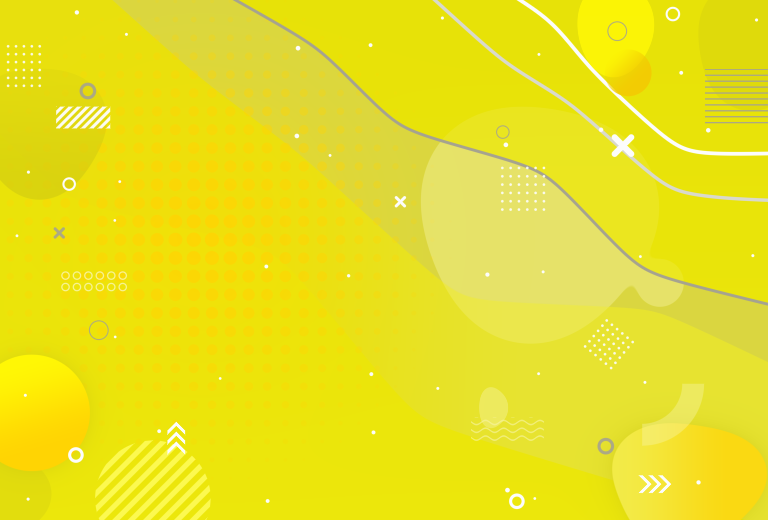
Give the GLSL for this background, as a Shadertoy shader.

```glsl
const vec3 LEMON = vec3(.925, .905, .045), OLIVE = vec3(.8, .78, .07);
const vec3 SUN = vec3(1, .97, .02), GOLD = vec3(1, .83, .01);
const vec3 CREAM = vec3(.97, .96, .65), WHITE = vec3(.99), GREY = vec3(.65, .64, .56);

// Layering on a canvas 100 units high
void paint(inout vec3 col, vec3 tint, float d, float alpha) {
  float aa = 70. / iResolution.y;
  col = mix(col, tint, alpha * smoothstep(aa, -aa, d));
}
vec2 hash22(vec2 p) {
  vec3 q = fract(p.xyx * vec3(.1031, .103, .0973));
  q += dot(q, q.yzx + 33.33);
  return fract((q.xx + q.yz) * q.zy);
}

// Distance to a line with four soft bends, positive above
float curve(vec2 p, float y, float slope, vec4 bendX, vec4 turn) {
  vec4 d = p.x - bendX, soft = sqrt(d * d + 16.);
  y += slope * p.x + .5 * dot(turn, d + soft);
  slope += .5 * dot(turn, 1. + d / soft);
  return (p.y - y) / sqrt(1. + slope * slope);
}

// Shapes
float blob(vec2 q, float r, float swell, float phase) {
  return length(q) - r - swell * cos(3. * atan(q.y, q.x) - phase);
}
float ring(vec2 p, float x, float y, float r, float w) {
  return abs(length(p - vec2(x, y)) - r) - w;
}
float box(vec2 q, float w, float h) {
  return max(abs(q.x) - w, abs(q.y) - h);
}
float saltire(vec2 p, float x, float y, float size) {
  vec2 q = abs(p - vec2(x, y));
  return length(q - clamp(.5 * (q.x + q.y), 0., size)) - .36 * size;
}
float stripes(float x, float period, float w) {
  return abs(fract(x / period) - .5) * period - w;
}
float grid(vec2 q, vec2 count, float spacing) {
  vec2 id = clamp(floor(q / spacing + .5 * count), vec2(0), count - 1.);
  return length(q - (id + .5 - .5 * count) * spacing);
}
float chevrons(vec2 q) {
  q.y += abs(q.x);
  return max(box(q, 1.7, 2.85), stripes(q.y + .95, 1.9, .4));
}

void mainImage(out vec4 fragColor, in vec2 fragCoord) {
  vec2 p = fragCoord * 100. / iResolution.y;

  // Flowing bands
  float upper = curve(p, 125.4, -.56, vec4(61.5, 76.5, 105, 123), vec4(-.51, .81, -.86, .88));
  float middle = curve(p, 119.4, -.9, vec4(38, 58, 88.4, 126), vec4(.15, -.18, .9, -.45));
  float lower = curve(p, 74., -1., vec4(13, 53.4, 80.2, 120), vec4(.78, -1.02, .94, 0));
  float pale = curve(p, 176.8, -.92, vec4(97, 109.5, 129, 140), vec4(.35, -.36, .86, .04));
  float white = curve(p, 160.2, -.6, vec4(106.5, 113, 131, 140), vec4(-.85, .5, .98, 0));
  vec3 col = mix(LEMON, vec3(.905, .885, .03), p.y * .01);
  vec3 veil = mix(vec3(.91, .88, .05), vec3(.905, .89, .19), smoothstep(45., 105., p.x));
  paint(col, veil, max(-lower, upper), 1.);
  paint(col, vec3(.855, .84, .25), max(-middle, upper), 1.);

  // Golden halftone
  float reach = length(p - vec2(38.5, 54.5)), fade = max(1. - reach / 49., 0.);
  col = mix(col, vec3(.97, .87, .03), .55 * exp(-reach * reach / 700.));
  float spot = length(mod(p - vec2(49.6, 59.2), 3.53) - 1.765);
  paint(col, GOLD, spot - 1.4 * sqrt(fade), min(.1 + .75 * fade, fade * 9.));

  // Corner blobs and translucent cloud
  paint(col, OLIVE, blob(p - vec2(7.7, 75), 12.6, .8, 1.5), .2 + .35 * smoothstep(88., 62., p.y));
  paint(col, OLIVE, min(blob(p - vec2(146, 91.5), 12.3, .8, .5), blob(p - vec2(0, 5), 9.2, .7, 0.)), .3);
  float body = blob(p - vec2(103.3, 57.7), 22.7, 1.2, 1.05);
  float bump = length(p - vec2(126.9, 45.6)) - 4.6;
  float blend = max(3. - abs(body - bump), 0.);
  float outside = max(smoothstep(-.2, .2, upper), .6 * smoothstep(.2, -.2, middle));
  paint(col, CREAM, min(body, bump) - blend * blend / 12., mix(.4, .14, outside));

  // Contour lines
  paint(col, GREY, abs(upper) - .28, 1.);
  paint(col, vec3(.85, .85, .8), abs(pale) - .33, 1.);
  paint(col, WHITE, abs(white) - .36, 1.);

  // Glossy solids
  paint(col, SUN, blob((p - vec2(118.3, 94.6)) * vec2(1.25, 1), 9.2, .3, 1.), .85);
  vec2 orb = p - vec2(120.8, 86);
  paint(col, vec3(.95, .8, .01), length(orb) - 4.5, smoothstep(-7., 4., orb.x - orb.y));
  float sun = length(p - vec2(6.1, 20.6)) - 11.2;
  float bean = blob((p - vec2(132.1, 7.2)) * vec2(.82, 1), 12., .9, 1.);
  col = mix(col, OLIVE, .3 * exp(-max(min(sun, bean), 0.) / 1.8));
  paint(col, mix(GOLD, SUN, smoothstep(10., 30., p.y - .3 * p.x)), sun, 1.);
  paint(col, mix(vec3(.95, .92, .28), vec3(.98, .85, .07), smoothstep(118., 142., p.x)), bean, 1.);
  float arc = max(ring(p, 123.5, 26.2, 9.8, 2.1), max(123.5 - p.x, p.y - 26.2));
  paint(col, CREAM, min(arc, blob((p - vec2(94.8, 21.6)) * vec2(1.4, 1), 3.9, .2, 0.)), .4);

  // Hatching and ripples
  float rise = (p.x - p.y) * .707;
  paint(col, vec3(1, .99, .36), max(length(p - vec2(29.4, 4.2)) - 11.1, stripes(rise, 2.1, .5)), .85);
  paint(col, WHITE, max(box(p - vec2(16, 77.4), 5.2, 2.1), stripes(rise, 1.15, .3)), .95);
  paint(col, GREY, max(box(p - vec2(142, 81.2), 6.4, 5.5), stripes(p.y - .6, 1.14, .12)), 1.);
  float ripple = stripes(p.y + .4 * sin(p.x * 1.8), 1.5, .15);
  paint(col, CREAM, max(box(p - vec2(97.6, 17.4), 7., 2.3), ripple), .6);

  // Dot grids
  vec2 tilted = mat2(.77, .64, -.64, .77) * (p - vec2(117.1, 33.8));
  float dots = min(grid(p - vec2(4.6, 87.3), vec2(5, 6), 1.52), grid(p - vec2(100.6, 63.7), vec2(6), 1.6));
  paint(col, WHITE, min(dots, grid(tilted, vec2(6), 1.3)) - .25, .9);
  paint(col, CREAM, abs(grid(p - vec2(18.1, 45.9), vec2(6, 2), 2.2) - .7) - .12, .9);

  // Rings, crosses and chevrons
  float dull = min(ring(p, 16.9, 82.5, 1.3, .3), ring(p, 116.5, 14.2, 1.3, .3));
  dull = min(dull, min(ring(p, 118.7, 94., 1.8, .1), ring(p, 19., 36.5, 1.8, .1)));
  dull = min(dull, min(ring(p, 96.7, 74.6, 1.2, .1), saltire(p, 11.4, 55.2, .8)));
  paint(col, GREY, dull, .9);
  float bright = min(ring(p, 13.3, 64.6, 1.1, .2), ring(p, 129.4, 97.3, 1.2, .2));
  bright = min(bright, min(ring(p, 14.6, 12.5, 1.2, .3), ring(p, 99.4, 3.6, 1.2, .3)));
  bright = min(bright, min(saltire(p, 119.8, 72., 1.6), saltire(p, 77., 61.2, .8)));
  bright = min(bright, min(chevrons(p - vec2(33.9, 16.6)), chevrons(p.yx - vec2(6.9, 126.8))));

  // Scattered specks
  vec2 cell = floor(p / 20.), seed = hash22(cell + 7.);
  float speck = length(p - (cell + .1 + .8 * seed) * 20.) - .25 - .2 * seed.x;
  paint(col, WHITE, min(bright, speck), 1.);
  fragColor = vec4(col, 1);
}
```
